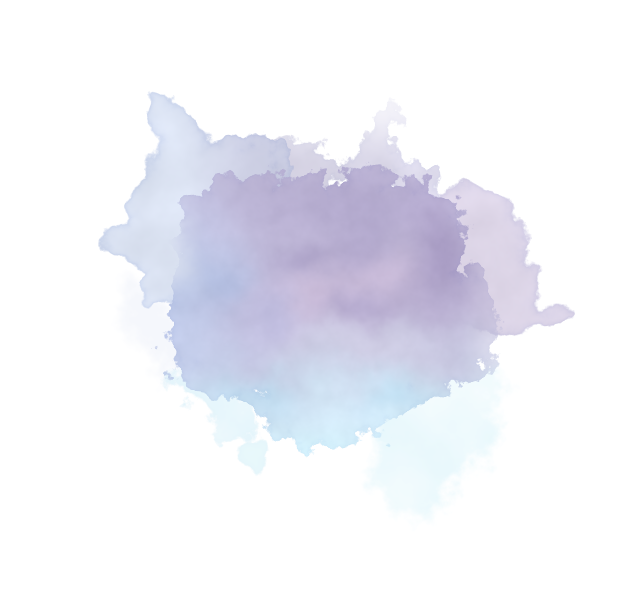
A Shadertoy shader for this background:

```glsl
float hash(vec2 p) {
    vec3 q = fract(vec3(p.xyx) * .1031);
    q += dot(q, q.yzx + 33.33);
    return fract((q.x + q.y) * q.z);
}

float noise(vec2 p) {
    vec2 i = floor(p), f = fract(p);
    f = f * f * (3. - 2. * f);
    return mix(mix(hash(i), hash(i + vec2(1, 0)), f.x),
               mix(hash(i + vec2(0, 1)), hash(i + vec2(1, 1)), f.x), f.y);
}

// Layered noise centred on zero
float fbm(vec2 p) {
    float sum = 0., amp = .5;
    for (int i = 0; i < 5; i++) {
        p = mat2(1.6, 1.2, -1.2, 1.6) * p + 7.3;
        sum += amp * (noise(p) - .5);
        amp *= .5;
    }
    return sum;
}

vec2 drift(vec2 p) { return vec2(fbm(p), fbm(p + 50.)); }

// Capsule whose radius runs from a.z to b.z
float taper(vec2 p, vec3 a, vec3 b) {
    vec2 axis = b.xy - a.xy;
    float h = clamp(dot(p - a.xy, axis) / dot(axis, axis), 0., 1.);
    return length(p - a.xy - axis * h) - mix(a.z, b.z, h);
}

float blend(float a, float b) {
    float h = max(.025 - abs(a - b), 0.) / .025;
    return min(a, b) - h * h * .00625;
}

// Translucent layer with pigment gathered at its rim
void wash(inout vec3 col, vec3 pigment, float d, float soft, float opacity, float rim) {
    float edge = 1.2 / iResolution.y + soft;
    pigment -= rim * vec3(.12, .10, .045) * exp(min(d, 0.) * 150.);
    col = mix(col, pigment, opacity * (1. - smoothstep(-edge, edge, d)));
}

void stain(inout vec3 col, vec3 pigment, vec2 p, vec2 centre, vec2 size, float strength) {
    vec2 q = (p - centre) / size;
    col = mix(col, pigment, strength * exp(-dot(q, q)));
}

// Colour field of the dense middle
vec3 corePigment(vec2 p) {
    p += .1 * drift(p * 5.);
    vec3 violet = vec3(.68, .64, .79), blue = vec3(.68, .73, .87);
    vec3 pink = vec3(.81, .75, .86), cyan = vec3(.73, .87, .95);
    vec3 c = mix(vec3(.82, .9, .96), vec3(.77, .74, .86), smoothstep(.31, .5, p.y));
    stain(c, violet, p, vec2(.6, .67), vec2(.19, .06), .65);
    stain(c, vec3(.74, .79, .91), p, vec2(.3, .51), vec2(.11, .17), .95);
    stain(c, pink, p, vec2(.51, .51), vec2(.12, .05), .9);
    stain(c, pink, p, vec2(.63, .55), vec2(.06, .05), .8);
    stain(c, vec3(.82, .81, .9), p, vec2(.61, .42), vec2(.15, .045), .8);
    stain(c, violet, p, vec2(.5, .575), vec2(.06, .03), .75);
    stain(c, violet, p, vec2(.585, .6), vec2(.04, .055), .6);
    stain(c, violet, p, vec2(.61, .493), vec2(.06, .028), .7);
    stain(c, vec3(.65, .6, .76), p, vec2(.73, .58), vec2(.06, .09), .85);
    stain(c, vec3(.73, .73, .87), p, vec2(.44, .49), vec2(.05, .05), .7);
    stain(c, blue, p, vec2(.345, .545), vec2(.055, .045), .7);
    stain(c, cyan, p, vec2(.42, .35), vec2(.06, .04), .5);
    stain(c, cyan, p, vec2(.65, .33), vec2(.05, .03), .6);
    return mix(c, vec3(.83, .94, .98), 1. - smoothstep(.24, .33, p.y));
}

void mainImage(out vec4 fragColor, in vec2 fragCoord) {
    vec2 p = fragCoord / iResolution.y;

    // Torn contours
    vec2 ragged = p + .06 * drift(p * 14.) + .022 * drift(p * 34.);
    vec2 gentle = p + .035 * drift(p * 16. + 9.);
    float torn = .06 * fbm(p * 20. + 20.), cloud = fbm(p * 6. + 4.);
    vec3 col = vec3(1);

    // Faint cyan runs and drop
    float d = taper(ragged, vec3(.72, .32, .1), vec3(.685, .22, .068)) + torn;
    wash(col, vec3(.92, .975, .99), d, .02, .85 + cloud, 0.);
    d = taper(ragged, vec3(.325, .375, .038), vec3(.385, .315, .033)) + torn;
    wash(col, vec3(.89, .96, .985), d, .005, .8 + cloud, .1);
    d = taper(gentle, vec3(.42, .255, .026), vec3(.422, .22, .006));
    wash(col, vec3(.9, .97, .985), d, .001, .9, .15);
    d = taper(ragged, vec3(.225, .5, .03), vec3(.28, .42, .03));
    wash(col, vec3(.95, .96, .985), d, .02, .8, 0.);

    // Pale fringe along the top
    d = taper(ragged, vec3(.445, .725, .05), vec3(.515, .72, .045));
    d = min(d, taper(ragged, vec3(.6, .72, .038), vec3(.649, .815, .008)));
    d = min(d, taper(ragged, vec3(.65, .72, .034), vec3(.71, .69, .03))) + torn;
    wash(col, vec3(.86, .85, .915) + .12 * cloud, d, .002, 1. - .6 * smoothstep(.73, .83, p.y), .35);

    // Left wing with its horn
    d = taper(gentle, vec3(.3, .62, .1), vec3(.31, .71, .07));
    d = min(d, taper(gentle, vec3(.3, .61, .09), vec3(.18, .605, .012)));
    d = min(d, taper(gentle, vec3(.3, .58, .09), vec3(.245, .505, .014)));
    d = min(d, taper(gentle, vec3(.31, .7, .07), vec3(.22, .665, .02)));
    d = blend(d, taper(gentle, vec3(.295, .78, .038), vec3(.249, .844, .008)));
    d = blend(d, taper(ragged, vec3(.35, .71, .06), vec3(.41, .71, .066)));
    d = blend(d, taper(gentle, vec3(.36, .62, .09), vec3(.38, .56, .1))) + torn * .4;
    vec3 wing = mix(vec3(.86, .89, .95), vec3(.82, .83, .91), smoothstep(.28, .42, p.x));
    wash(col, wing + .1 * cloud, d, .001, 1., .7);

    // Right wing with its tail
    d = taper(gentle, vec3(.782, .619, .075), vec3(.81, .52, .07));
    d = blend(d, taper(gentle, vec3(.85, .482, .032), vec3(.937, .479, .006))) + torn * .4;
    wash(col, vec3(.87, .84, .91) + .1 * cloud, d, .001, 1., .6);

    // Dense core, dissolving into the left wing
    d = taper(ragged, vec3(.408, .578, .134), vec3(.66, .599, .112));
    d = blend(d, taper(ragged, vec3(.395, .469, .129), vec3(.694, .476, .125)));
    d = blend(d, taper(ragged, vec3(.52, .36, .1), vec3(.64, .365, .062))) + torn;
    float fade = mix(1., smoothstep(.25, .37, p.x + .15 * cloud), smoothstep(.49, .57, p.y));
    fade *= 1. - .45 * smoothstep(.75, .84, p.x);
    vec3 grain = vec3(.06 * cloud + .035 * fbm(p * 28.));
    wash(col, corePigment(p) + grain, d, .001, fade, .35);

    fragColor = vec4(clamp(col, 0., 1.), 1);
}
```
